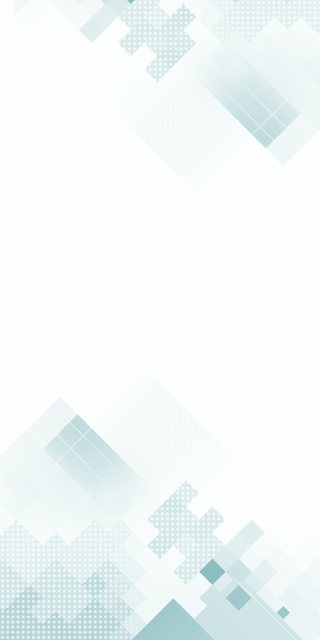
This background is drawn by a WebGL 1 fragment shader. Its source:

```glsl
precision highp float;
uniform vec2 u_resolution;

#define CELL 0.0818
#define GRID_SHIFT vec2(0.01, 0.22)
#define DOT_PITCH 0.0161
#define DOT_RADIUS 0.0046
#define DOT_STRENGTH 0.72
#define TURN_SHIFT vec2(1.073, 2.242)
#define ART_RIGHT 1.029
#define PAPER vec3(0.993, 1.0, 1.0)
#define TEAL vec3(0.55, 0.74, 0.75)

float hash(vec2 p) {
  vec3 q = fract(vec3(p.xyx) * 0.1031);
  q += dot(q, q.yzx + 33.33);
  return fract((q.x + q.y) * q.z);
}

// Smoothed step that is one pixel wide
float edge(float d) {
  return clamp(d * u_resolution.x / 1.414 + 0.5, 0.0, 1.0);
}

// Rectangle in diagonal space
float box(vec2 d, vec2 lo, vec2 hi) {
  return edge(d.x - lo.x) * edge(d.y - lo.y) * edge(hi.x - d.x) * edge(hi.y - d.y);
}

float sameCell(vec2 id, vec2 target) {
  vec2 delta = abs(id - target);
  return step(max(delta.x, delta.y), 0.5);
}

// Tint and dot amount of one diamond
vec2 cellStyle(vec2 id) {
  vec2 d = (id + 0.5 + GRID_SHIFT) * CELL;
  vec2 center = 0.5 * vec2(d.x + d.y, d.y - d.x);
  float n = hash(id + 40.0);
  float odd = mod(id.x, 2.0);

  // Stacked stairs at the left
  float height = center.y + 0.07 * (n - 0.5);
  float left = 1.0 - smoothstep(0.33, 0.47, center.x);
  float low = step(height, 0.345) * left;
  float tint = low * (0.15 + 0.05 * n);
  tint += left * (0.14 * step(height, 0.215) + 0.22 * step(height, 0.1));

  // Stepped block at the centre right
  float block = step(0.5, id.x) * step(id.x, 7.5);
  block *= step(8.5 + odd, id.y) * step(id.y, 11.5 + odd);
  block = max(block, sameCell(id, vec2(5.0, 13.0)));
  tint += block * (0.2 + 0.16 * n) * (1.0 - 0.25 * smoothstep(0.6, 0.85, center.x));

  // Faint cells at the far right and upper left
  float right = smoothstep(0.65, 0.8, center.x) * (1.0 - smoothstep(0.1, 0.42, center.y));
  float upper = smoothstep(0.33, 0.4, center.y) * (1.0 - smoothstep(0.45, 0.6, center.y));
  tint += right * (0.05 + 0.14 * n) * (1.0 - block);
  tint += 0.07 * n * upper * (1.0 - smoothstep(0.35, 0.5, center.x));

  // Accent diamonds
  float dark = sameCell(id, vec2(5.0, 10.0)) + 0.8 * sameCell(id, vec2(7.0, 10.0));
  dark += 0.42 * sameCell(id, vec2(6.0, 11.0)) + 0.5 * sameCell(id, vec2(1.0, 5.0));
  tint = max(tint, 0.95 * dark);
  return vec2(tint, max(low, block * step(id.x, 4.5)) * (1.0 - step(0.6, dark)));
}

// Diamond mosaic with smoothed borders
vec2 mosaic(vec2 d) {
  vec2 g = d / CELL - GRID_SHIFT - 0.5;
  vec2 id = floor(g);
  vec2 w = clamp((g - id - 0.5) * CELL * u_resolution.x / 1.414 + 0.5, 0.0, 1.0);
  vec2 near = mix(cellStyle(id), cellStyle(id + vec2(1.0, 0.0)), w.x);
  vec2 far = mix(cellStyle(id + vec2(0.0, 1.0)), cellStyle(id + 1.0), w.x);
  return mix(near, far, w.y);
}

float artwork(vec2 p) {
  vec2 d = vec2(p.x - p.y, p.x + p.y);
  vec2 cells = mosaic(d);
  float tint = cells.x;

  // Soft haze and wide pale sheet
  tint += 0.1 * (1.0 - smoothstep(0.1, 0.4, p.y)) * (1.0 - smoothstep(0.6, 0.95, p.x));
  float sheet = smoothstep(-0.48, -0.2, d.x) * edge(1.305 - d.y);
  sheet *= (1.0 - smoothstep(-0.1, 0.3, d.x)) * smoothstep(0.3, 0.9, d.y);
  tint += 0.085 * sheet;

  // Overlapping glass bars
  float fade = 1.0 - smoothstep(-0.45, 0.05, d.x);
  float pale = box(d, vec2(-0.573, 0.3), vec2(0.3, 0.948)) * fade;
  float glass = box(d, vec2(-0.4635, 0.732), vec2(0.3, 0.948)) * fade;
  tint += 0.13 * pale * smoothstep(0.3, 0.9, d.y);
  tint += 0.4 * glass * smoothstep(0.55, 0.95, d.y);
  tint += 0.05 * box(d, vec2(-0.75, 0.2), vec2(-0.1, 0.732)) * smoothstep(-0.7, -0.4, d.x) * fade;

  // Solid panels along the base
  float panel = box(d, vec2(0.411, 0.35), vec2(2.0, 0.672));
  float slope = box(d, vec2(0.54, 0.672), vec2(2.0, 0.948));
  tint = mix(tint, 0.82 - 0.5 * (d.x - 0.411), panel);
  tint = mix(tint, max(tint, 0.44 - 0.2 * (d.y - 0.672)), slope);
  tint = max(tint, 0.85 * box(d, vec2(0.779, 0.95), vec2(0.821, 0.992)));

  // Fine light lines
  float line = min(min(abs(d.y - 0.898), abs(d.y - 0.82)), abs(d.x + 0.378));
  tint *= 1.0 - 0.45 * edge(0.003 - line) * glass;
  tint *= 1.0 - 0.4 * edge(0.003 - abs(d.y - 0.925)) * slope;

  // Halftone dots
  float band = smoothstep(0.46, 0.54, p.x) * (1.0 - smoothstep(0.7, 0.8, p.x));
  float dotted = max(cells.y * (1.0 - max(panel, slope)), band * sheet);
  vec2 q = (fract(p / DOT_PITCH) - 0.5) * DOT_PITCH;
  tint *= 1.0 - DOT_STRENGTH * dotted * edge(DOT_RADIUS - length(q));
  return tint * edge(ART_RIGHT - p.x);
}

void main() {
  vec2 p = gl_FragCoord.xy / u_resolution * vec2(1.0, 2.0);
  float tint = artwork(p) + artwork(TURN_SHIFT - p);
  gl_FragColor = vec4(mix(PAPER, TEAL, clamp(tint, 0.0, 1.0)), 1.0);
}
```
